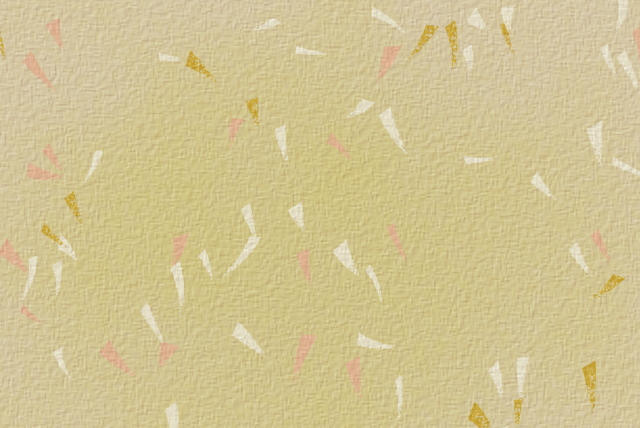
Give the GLSL for this pattern, as a WebGL 2 fragment shader.

```glsl
#version 300 es
precision highp float;
// Woven yellow wallpaper with scattered clusters of white, pink and gold dry-brush flecks.

#define CLUSTER_SIZE 0.255
#define CLUSTER_SPREAD 0.085
#define CLUSTER_CHANCE 0.88
#define FLECKS 5
#define FLECK_LENGTH 0.096
#define FLECK_WIDTH 0.021
#define FLECK_TURN 1.25
#define EDGE 0.0016
#define GRAIN_SCALE 300.0
#define THREAD_SCALE vec2(205.0, 80.0)
#define RELIEF_DEPTH 0.85

uniform vec2 u_resolution;
out vec4 fragColor;

const vec3 YELLOW = vec3(0.812, 0.764, 0.515);
const vec3 PALE   = vec3(0.832, 0.780, 0.630);
const vec3 WHITE  = vec3(0.895, 0.875, 0.780);
const vec3 PINK   = vec3(0.870, 0.690, 0.560);
const vec3 GOLD   = vec3(0.780, 0.640, 0.190);

vec4 hash4(vec2 p) {
    vec4 q = fract(p.xyxy * vec4(0.1031, 0.1030, 0.0973, 0.1099));
    q += dot(q, q.wzxy + 33.33);
    return fract((q.xxyz + q.yzzw) * q.zywx);
}

float noise(vec2 p) {
    vec2 i = floor(p), f = fract(p);
    f = f * f * (3.0 - 2.0 * f);
    float low = mix(hash4(i).x, hash4(i + vec2(1, 0)).x, f.x);
    float high = mix(hash4(i + vec2(0, 1)).x, hash4(i + vec2(1, 1)).x, f.x);
    return mix(low, high, f.y);
}

// Height of the irregular, crossing threads
float weave(vec2 p) {
    vec2 warp = vec2(noise(p * 40.0), noise(p * 40.0 + 71.0)) - 0.5;
    p += 0.005 * warp;
    float upright = noise(p * THREAD_SCALE);
    float level = noise(p * THREAD_SCALE.yx + 140.0);
    return upright + level + 0.3 * noise(p * 110.0 + 300.0);
}

// Coverage of one tapered, curved fleck; local.y runs from wide end to tip
float fleck(vec2 local, float len, float halfWidth, float bend, float dryness, float grain) {
    float x = local.x - bend * local.y * local.y / len;
    float t = (local.y + 0.35 * x) / len;
    float s = clamp(t, 0.0, 1.0);
    float side = abs(x) - halfWidth * mix(1.0, 0.25, s);
    float ends = (abs(t - 0.5) - 0.5) * len;
    float d = max(side, ends) + 0.003 * (grain - 0.5);
    float shape = 1.0 - smoothstep(-EDGE, EDGE, d);
    float bristle = noise(vec2(x * 260.0, t * 4.0) + 500.0);
    float paint = mix(grain, bristle, 0.35);
    float dry = mix(dryness - 0.2, 0.78, pow(s, 1.2));
    return shape * smoothstep(dry - 0.2, dry + 0.2, paint);
}

// Paint every nearby cluster over the ground colour
vec3 paintFlecks(vec3 color, vec2 p) {
    vec2 home = floor(p / CLUSTER_SIZE);
    float grain = noise(p * GRAIN_SCALE);
    for (int j = -1; j <= 1; j++)
    for (int i = -1; i <= 1; i++) {
        vec2 cell = home + vec2(i, j);
        vec4 group = hash4(cell + 19.0);
        if (group.z > CLUSTER_CHANCE) continue;
        vec2 center = (cell + 0.5 + 0.5 * (group.xy - 0.5)) * CLUSTER_SIZE;
        int count = 2 + int(group.w * float(FLECKS - 1));
        for (int k = 0; k < count; k++) {
            vec2 seed = cell + float(k + 1) * vec2(37.0, 53.0);
            vec4 a = hash4(seed), b = hash4(seed + 211.0);
            float around = 6.2832 * (float(k) / float(count) + group.x + 0.12 * a.x);
            vec2 offset = CLUSTER_SPREAD * mix(0.4, 1.0, a.y) * vec2(cos(around), sin(around));
            float turn = FLECK_TURN * (a.z + a.w - 1.0) + 0.3;
            vec2 across = vec2(cos(turn), sin(turn));
            vec2 along = vec2(across.y, -across.x);
            float len = FLECK_LENGTH * mix(0.6, 1.3, b.x);
            vec2 q = p - center - offset;
            vec2 local = vec2(dot(q, across), dot(q, along) + 0.5 * len);
            bool isGold = b.z > 0.74;
            vec3 tint = isGold ? GOLD : (b.z > 0.43 ? PINK : WHITE);
            float halfWidth = FLECK_WIDTH * mix(0.4, 1.0, b.y);
            float bend = 0.7 * (b.w - 0.5);
            float cover = fleck(local, len, halfWidth, bend, isGold ? 0.45 : 0.05, grain);
            color = mix(color, tint, 0.92 * cover);
        }
    }
    return color;
}

void main() {
    vec2 p = gl_FragCoord.xy / u_resolution.y;
    vec2 uv = gl_FragCoord.xy / u_resolution;

    // Ground: deeper yellow in the middle, paler to the top and edges
    float fade = length((uv - vec2(0.5, 0.38)) * vec2(1.2, 1.1));
    float mottle = noise(p * 5.0) - 0.5 + 0.8 * (noise(p * vec2(75.0, 60.0)) - 0.5);
    float pale = smoothstep(0.12, 0.85, fade + 0.1 * mottle);
    vec3 color = mix(YELLOW, PALE, pale);
    color.b += 0.03 * mottle;

    color = paintFlecks(color, p);

    // Relief: threads lit from the upper left, with warm tan grooves
    vec2 toLight = vec2(-0.0013, 0.0013);
    float relief = RELIEF_DEPTH * (weave(p - toLight) - weave(p + toLight));
    vec3 lit = vec3(0.065, 0.085, 0.125), groove = vec3(0.080, 0.115, 0.090);
    color += relief * (relief > 0.0 ? lit : groove);
    fragColor = vec4(clamp(color, 0.0, 1.0), 1.0);
}
```
